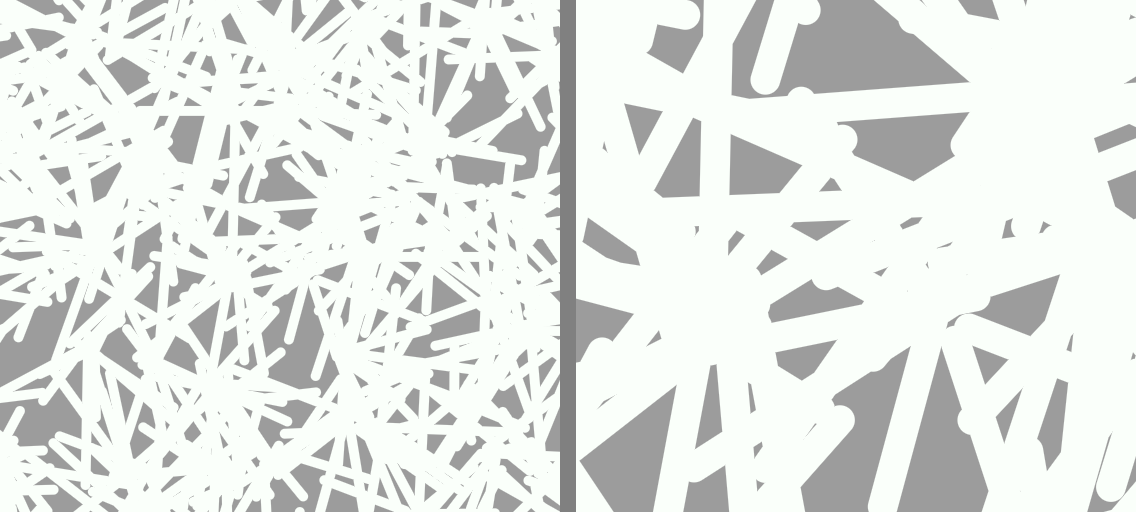
Left, the full canvas; right, a detail of the centre.
This pattern is drawn by a WebGL 1 fragment shader. Its source:

```glsl
precision highp float;

uniform vec2 u_resolution;

// Lengths are fractions of the canvas height
const vec3 STROKE_COLOR = vec3(0.98, 1.0, 0.98);
const vec3 GAP_COLOR = vec3(0.61);
const float STROKE_RADIUS = 0.0097;
const float MIN_LENGTH = 0.08;
const float MAX_LENGTH = 0.31;
const float CELL_SIZE = 0.17;      // one hub of strokes per cell
const float HUB_SPREAD = 0.03;     // scatter of stroke starts around a hub
const float EDGE_PIXELS = 1.1;
const float SEED = 17.0;
const int STROKES_PER_HUB = 11;
const int REACH = 2;               // neighbour cells a stroke can cross
const float TAU = 6.2831853;

vec4 hash4(vec3 key) {
  vec4 p = fract(key.xyzx * vec4(0.1031, 0.1030, 0.0973, 0.1099));
  p += dot(p, p.wzxy + 33.33);
  return fract((p.xxyz + p.yzzw) * p.zywx);
}

vec2 direction(float turn) {
  return vec2(cos(turn * TAU), sin(turn * TAU));
}

float segmentDistance(vec2 p, vec2 start, vec2 span) {
  vec2 toPoint = p - start;
  float along = clamp(dot(toPoint, span) / dot(span, span), 0.0, 1.0);
  return length(toPoint - span * along);
}

// Distance to the nearest stroke fanning out from the hub of one cell
float hubDistance(vec2 p, vec2 cell) {
  vec2 hub = (cell + hash4(vec3(cell + SEED, 91.0)).xy) * CELL_SIZE;
  float nearest = 1.0;
  for (int i = 0; i < STROKES_PER_HUB; i++) {
    vec4 rnd = hash4(vec3(cell + SEED, float(i) + 3.0));
    vec2 start = hub + direction(rnd.x) * HUB_SPREAD * sqrt(rnd.y);
    vec2 span = direction(rnd.z) * mix(MIN_LENGTH, MAX_LENGTH, rnd.w);
    nearest = min(nearest, segmentDistance(p, start, span));
  }
  return nearest;
}

void main() {
  vec2 p = gl_FragCoord.xy / u_resolution.y;
  vec2 home = floor(p / CELL_SIZE);

  // Nearest round-capped stroke among all hubs in range
  float nearest = 1.0;
  for (int y = -REACH; y <= REACH; y++) {
    for (int x = -REACH; x <= REACH; x++) {
      nearest = min(nearest, hubDistance(p, home + vec2(float(x), float(y))));
    }
  }

  // Antialiased fill
  float edge = EDGE_PIXELS / u_resolution.y;
  float gap = clamp((nearest - STROKE_RADIUS) / edge + 0.5, 0.0, 1.0);
  gl_FragColor = vec4(mix(STROKE_COLOR, GAP_COLOR, gap), 1.0);
}
```
